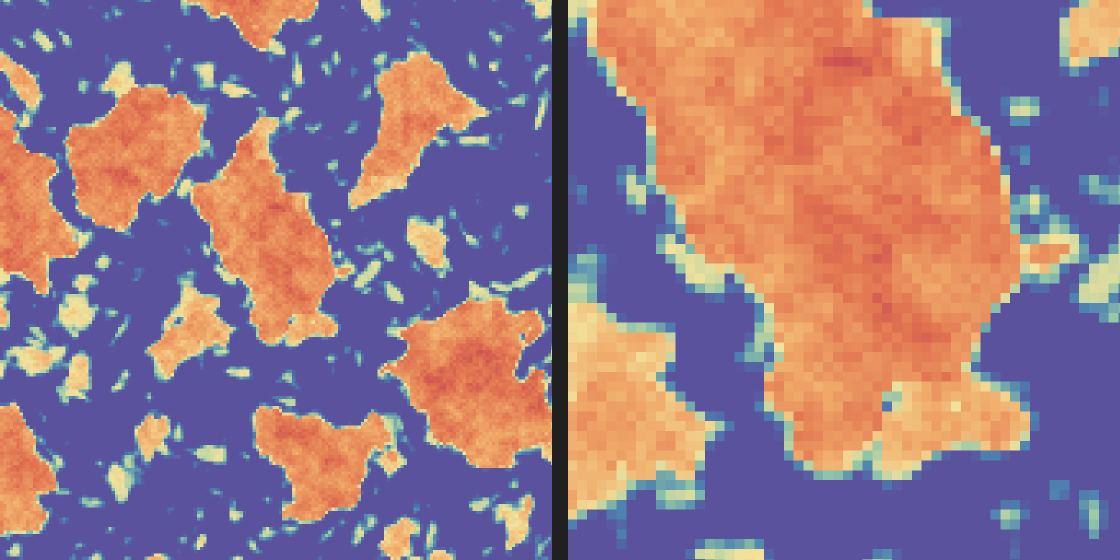
Left: the whole. Right: its middle third, enlarged.
Give the GLSL for this texture, as a WebGL 1 fragment shader.

```glsl
precision highp float;
// Blocky heat map of ragged warm islands on a flat violet ground.
// Three scales of jittered, sine-warped ellipses give a depth field; depth and
// island size choose a warmth, which is mottled and looked up in a colour ramp.

#define GRID 170.667     // blocks per canvas height
#define SEED 7.3         // picks another arrangement
#define ISLAND_CELL 0.40 // spacing of the largest islands
#define CELL_RATIO 0.36  // spacing ratio between island scales
#define RIM 0.012        // width of the cool-to-warm rim
#define WARP 0.028       // bending of the outlines
#define ROUGH 0.040      // raggedness of the outlines
#define MOTTLE 0.30      // strength of the interior grain

uniform vec2 u_resolution;

float hash(vec2 p) {
  return fract(sin(dot(p, vec2(127.1, 311.7)) + SEED) * 43758.55);
}

float valueNoise(vec2 p) {
  vec2 i = floor(p), f = fract(p);
  f = f * f * (3.0 - 2.0 * f);
  vec2 e = vec2(0.0, 1.0);
  return mix(mix(hash(i), hash(i + e.yx), f.x),
             mix(hash(i + e.xy), hash(i + e.yy), f.x), f.y);
}

// Layered sines that bend the plane at ever finer scales.
vec2 warp(vec2 p) {
  float amp = WARP, freq = 17.0;
  for (int i = 0; i < 4; i++) {
    p += amp * sin(p.yx * freq + vec2(1.7, 4.1) * float(i + 1) + SEED);
    p = mat2(0.8, 0.6, -0.6, 0.8) * p;
    amp *= 0.5;
    freq *= 1.9;
  }
  return p;
}

// Warmth from 0 (ground) to 1 (hottest), the maximum over all islands.
float islandWarmth(vec2 p) {
  vec2 q = warp(p);
  float ragged = ROUGH * (valueNoise(p * 27.0) - 0.5)
               + 0.45 * ROUGH * (valueNoise(p * 75.0 + 9.0) - 0.5);
  float warmth = 0.0, size = ISLAND_CELL;
  for (int layer = 0; layer < 3; layer++) {
    vec2 radii = layer == 0 ? vec2(0.20, 0.49) : vec2(-0.12, 0.38);
    vec2 home = floor(q / size);
    for (int y = -1; y <= 1; y++) {
      for (int x = -1; x <= 1; x++) {
        vec2 id = home + vec2(x, y);
        vec2 key = id + 37.0 * float(layer);
        vec2 jitter = vec2(hash(key), hash(key + 51.3));
        vec2 d = q - (id + 0.15 + 0.7 * jitter) * size;
        float angle = 6.2832 * hash(key + 17.9);
        float c = cos(angle), s = sin(angle);
        float stretch = 1.0 + 0.28 * hash(key + 83.1);
        d = mat2(c, s, -s, c) * d * vec2(stretch, 1.0 / stretch);
        float radius = size * mix(radii.x, radii.y, hash(key + 29.7));
        float depth = radius - length(d) + ragged;
        float level = 0.81 - 0.38 * exp(-24.0 * max(radius, 0.0));
        level += 0.6 * clamp(depth, 0.0, 0.08);
        warmth = max(warmth, level * clamp(depth / RIM, 0.0, 1.0));
      }
    }
    size *= CELL_RATIO;
  }
  return warmth;
}

vec3 heatColor(float t) {
  vec3 violet = vec3(0.352, 0.322, 0.615);
  vec3 blue   = vec3(0.30, 0.51, 0.69);
  vec3 teal   = vec3(0.56, 0.77, 0.66);
  vec3 cream  = vec3(0.95, 0.89, 0.61);
  vec3 apricot = vec3(0.94, 0.66, 0.41);
  vec3 coral  = vec3(0.88, 0.45, 0.315);
  vec3 red    = vec3(0.76, 0.26, 0.31);
  vec3 col = mix(violet, blue, clamp(t / 0.2, 0.0, 1.0));
  col = mix(col, teal, clamp((t - 0.2) / 0.2, 0.0, 1.0));
  col = mix(col, cream, clamp((t - 0.4) / 0.2, 0.0, 1.0));
  col = mix(col, apricot, clamp((t - 0.6) / 0.14, 0.0, 1.0));
  col = mix(col, coral, clamp((t - 0.74) / 0.13, 0.0, 1.0));
  return mix(col, red, clamp((t - 0.87) / 0.13, 0.0, 1.0));
}

// Colour of the block that holds p.
vec3 blockColor(vec2 p) {
  vec2 block = floor(p * GRID);
  vec2 center = (block + 0.5) / GRID;
  float warmth = islandWarmth(center);
  float grain = 0.40 * valueNoise(center * 22.0 + 5.0)
              + 0.38 * valueNoise(center * 62.0 + 13.0)
              + 0.22 * hash(block + 0.5);
  warmth += MOTTLE * (grain - 0.5) * smoothstep(0.3, 0.7, warmth);
  return heatColor(warmth);
}

void main() {
  // Four samples per pixel smooth the block edges at any canvas size.
  vec3 sum = vec3(0.0);
  for (int i = 0; i < 4; i++) {
    float k = float(i);
    vec2 offset = vec2(mod(k, 2.0), floor(k / 2.0)) * 0.5 - 0.25;
    sum += blockColor((gl_FragCoord.xy + offset) / u_resolution.y);
  }
  gl_FragColor = vec4(sum / 4.0, 1.0);
}
```
